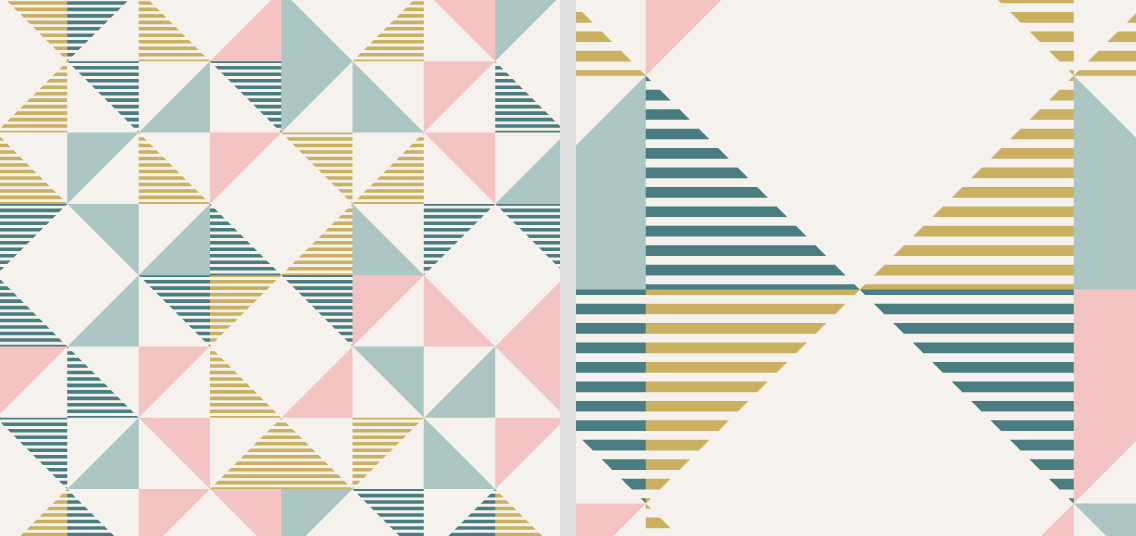
Left, the full canvas; right, a detail of the centre.
Reproduce this pattern procedurally as a WebGL 2 fragment shader.

```glsl
#version 300 es
precision highp float;

uniform vec2 u_resolution;
out vec4 fragColor;

const vec3 CREAM = vec3(0.96, 0.95, 0.93);
const vec3 PINK = vec3(0.955, 0.765, 0.77);
const vec3 MIST = vec3(0.675, 0.775, 0.77);
const vec3 GOLD = vec3(0.80, 0.69, 0.38);
const vec3 TEAL = vec3(0.29, 0.49, 0.51);

// Shuffles the 64 tiles, so each of the four fills is used equally often
int fillOf(ivec2 tile) {
    int k = tile.x + 8 * tile.y;
    for (int i = 0; i < 4; i++) {
        k = ((k ^ (k >> 3)) * 37 + 11) & 63;
    }
    return k >> 4;
}

// Which half of a tile is filled: mirrored blocks of four tiles
bool rightHalf(ivec2 tile) {
    int block = (tile.x >> 2) ^ ((tile.y + 2) >> 2);
    int inner = ((tile.x + 1) >> 1) & ~((tile.y + 1) >> 1);
    return ((block ^ inner) & 1) == 0;
}

vec3 quilt(vec2 grid) {
    ivec2 tile = ivec2(floor(grid)) & 7;
    vec2 local = fract(grid);

    // Diagonals alternate like a checkerboard
    bool falling = ((tile.x + tile.y) & 1) == 0;
    float diagonal = falling ? local.x - local.y : local.x + local.y - 1.0;
    if ((diagonal > 0.0) != rightHalf(tile)) return CREAM;

    // Eleven stripes per tile, centred on its top and bottom edges
    bool onStripe = abs(fract(local.y * 11.0 + 0.5) - 0.5) < 0.275;
    int fill = fillOf(tile);
    if (fill == 0) return onStripe ? TEAL : CREAM;
    if (fill == 1) return onStripe ? GOLD : CREAM;
    return fill == 2 ? PINK : MIST;
}

void main() {
    // Average a 4 x 4 grid of samples to smooth every edge
    vec3 sum = vec3(0.0);
    for (int i = 0; i < 16; i++) {
        vec2 jitter = (vec2(i & 3, i >> 2) + 0.5) / 4.0 - 0.5;
        vec2 point = gl_FragCoord.xy + jitter;
        point.y = u_resolution.y - point.y;
        sum += quilt(point / u_resolution.x * 7.853 + vec2(0.056, 0.141));
    }
    fragColor = vec4(sum / 16.0, 1.0);
}
```
